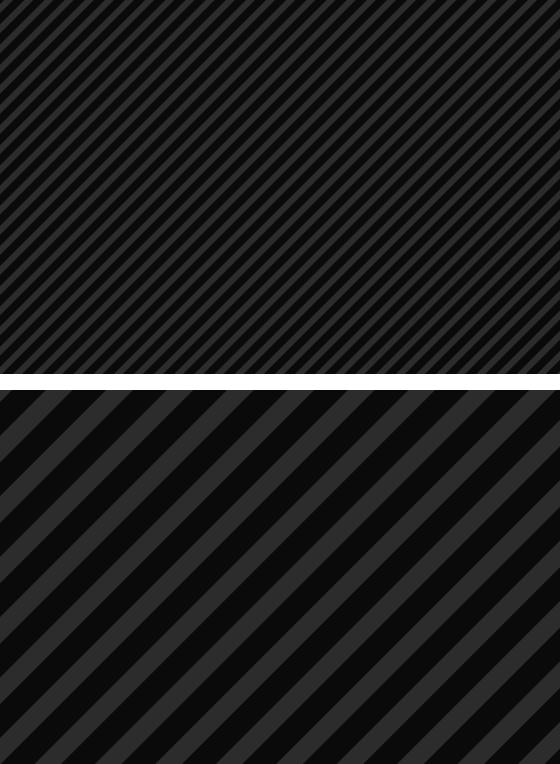
Top: the whole. Bottom: its middle third, enlarged.
A Shadertoy shader for this pattern:

```glsl
// Diagonal charcoal stripes on near-black, rising to the right at 45 degrees.
// A coordinate running across the stripes is folded with fract, and the
// distance to the nearest stripe edge gives an antialiased coverage.

const vec3 GROUND_COLOR = vec3(0.040);
const vec3 STRIPE_COLOR = vec3(0.172);
const float REPEATS_ACROSS = 27.8;   // stripes along the canvas width
const float STRIPE_SHARE = 0.44;     // stripe width as a part of one repeat
const float STRIPE_CENTER = 0.435;   // first stripe centre, from the top left

// Signed distance to the nearest stripe edge, in repeats; negative inside.
float stripeDistance(float position, float center, float share) {
    float offset = fract(position - center + 0.5) - 0.5;
    return abs(offset) - 0.5 * share;
}

// Part of a pixel covered by the shape at a signed distance.
float coverage(float dist, float pixelSize) {
    return clamp(0.5 - dist / pixelSize, 0.0, 1.0);
}

void mainImage(out vec4 fragColor, in vec2 fragCoord) {
    // Measure from the top left corner, in canvas widths.
    vec2 fromCorner = vec2(fragCoord.x, iResolution.y - fragCoord.y) / iResolution.x;
    float position = (fromCorner.x + fromCorner.y) * REPEATS_ACROSS;

    // One pixel measured across the diagonal stripes.
    float pixelSize = sqrt(2.0) * REPEATS_ACROSS / iResolution.x;

    float dist = stripeDistance(position, STRIPE_CENTER, STRIPE_SHARE);
    vec3 color = mix(GROUND_COLOR, STRIPE_COLOR, coverage(dist, pixelSize));
    fragColor = vec4(color, 1.0);
}
```
